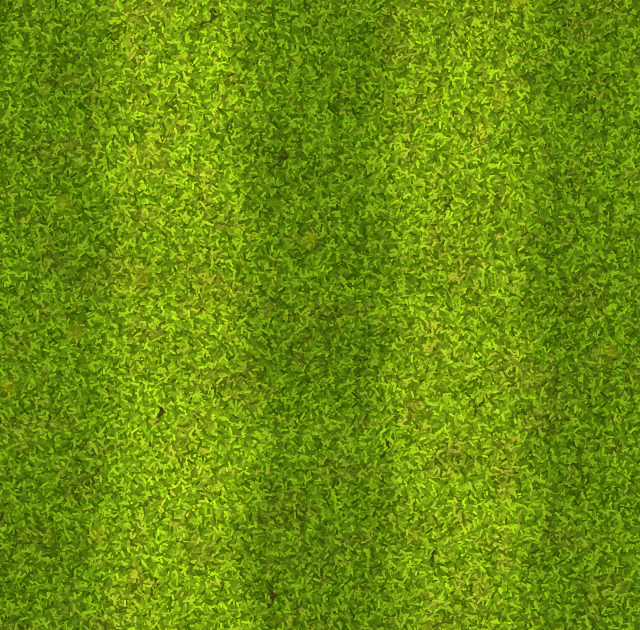
Give the GLSL for this texture, as a Shadertoy shader.

```glsl
float hash(vec2 p) {
    return fract(sin(dot(p, vec2(127.1, 311.7))) * 43758.5453);
}

vec2 hash2(vec2 p) {
    return vec2(hash(p), hash(p + 57.3));
}

float noise(vec2 p) {
    vec2 i = floor(p), f = fract(p);
    f = f * f * (3.0 - 2.0 * f);
    return mix(mix(hash(i), hash(i + vec2(1, 0)), f.x),
               mix(hash(i + vec2(0, 1)), hash(i + vec2(1, 1)), f.x), f.y);
}

// Soft coverage of a stroke centred on the origin
float stroke(vec2 p, float angle, float halfLength, float halfWidth) {
    vec2 dir = vec2(cos(angle), sin(angle));
    float along = clamp(dot(p, dir), -halfLength, halfLength);
    float edge = max(0.0009, 0.6 / iResolution.x);
    return 1.0 - smoothstep(halfWidth - edge, halfWidth + edge, length(p - dir * along));
}

// Stacked layers of short blades: x is brightness, y is dryness
vec2 blades(vec2 p) {
    vec2 look = vec2(0.3, 0.0);
    for (int layer = 0; layer < 6; layer++) {
        vec2 q = p * 90.0 + float(layer) * vec2(0.37, 0.61);
        for (int k = 0; k < 9; k++) {
            vec2 cell = floor(q) + vec2(k % 3 - 1, k / 3 - 1);
            vec2 seed = cell + float(layer) * 131.7;
            vec2 offset = (q - cell - hash2(seed)) / 90.0;
            float angle = 6.2832 * hash(seed + 11.9);
            float cover = stroke(offset, angle, 0.002 + 0.003 * hash(seed + 5.1), 0.0017);
            vec2 blade = vec2(hash(seed + 23.7), step(0.84, hash(seed + 41.3)));
            look = mix(look, blade, cover);
        }
    }
    return look;
}

// Scattered marks: x is bare soil, y is straw patch, z is pale strand
vec3 blemishes(vec2 p) {
    vec3 marks = vec3(0.0);
    vec2 q = p * 9.0;
    for (int k = 0; k < 9; k++) {
        vec2 cell = floor(q) + vec2(k % 3 - 1, k / 3 - 1);
        vec2 offset = (q - cell - hash2(cell + 3.3)) / 9.0;
        float kind = hash(cell + 71.9);
        float tilt = 0.9 + 0.5 * hash(cell + 9.4);
        vec2 ragged = offset + 0.012 * (vec2(noise(p * 130.0), noise(p * 130.0 + 40.0)) - 0.5);
        marks.x = max(marks.x, step(0.8, kind) * stroke(ragged, tilt, 0.011, 0.0028));
        marks.y = max(marks.y, step(kind, 0.14) * exp(-dot(offset, offset) * 9000.0));
        float strand = stroke(offset - 0.03, 1.6 * hash(cell + 6.2) - 0.8, 0.015, 0.0008);
        marks.z = max(marks.z, step(abs(kind - 0.5), 0.12) * strand);
    }
    return marks;
}

void mainImage(out vec4 fragColor, in vec2 fragCoord) {
    vec2 p = fragCoord / iResolution.x;
    vec2 grass = blades(p);
    vec3 marks = blemishes(p);

    // Green ramp with dry blades
    vec3 color = mix(vec3(0.22, 0.34, 0.015), vec3(0.65, 0.84, 0.105), grass.x);
    float dryness = grass.y * 0.8 + 0.35 * smoothstep(0.55, 0.9, noise(p * 28.0 + 7.0));
    color *= mix(vec3(1.0), vec3(1.1, 0.87, 1.9), min(dryness, 1.0));

    // Broad mowing stripes and mottling
    float wobble = 0.03 * (noise(p * 14.0) - 0.5);
    float stripe = smoothstep(-0.7, 0.7, cos((p.x - 0.5 + wobble) * 14.28 + 3.1416));
    color *= mix(vec3(0.86, 0.89, 0.8), vec3(1.16, 1.11, 1.15), stripe);
    color *= 0.9 + 0.12 * noise(p * 7.0 + 19.0) + 0.1 * noise(p * 32.0);

    // Soil, straw and strands
    color = mix(color, vec3(0.22, 0.19, 0.08), marks.x * (0.9 - 0.6 * grass.x));
    color = mix(color, vec3(0.61, 0.58, 0.07), marks.y * 0.55);
    color = mix(color, vec3(0.66, 0.74, 0.35), marks.z * 0.5);
    fragColor = vec4(color, 1.0);
}
```
